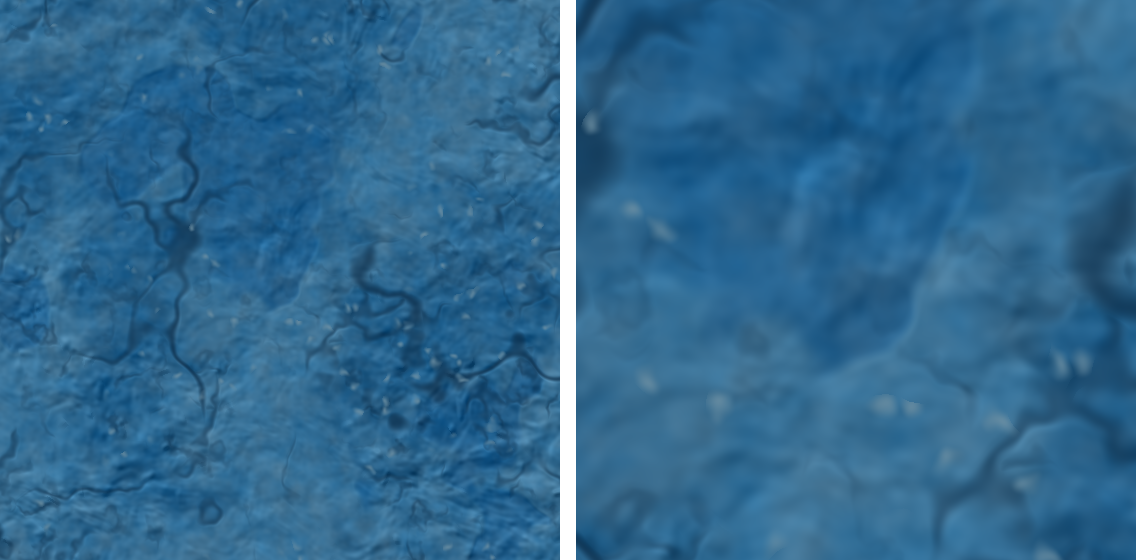
Left, the full canvas; right, a detail of the centre.
Write a Shadertoy shader that draws this texture.

```glsl
// Weathered blue plaster: a mottled, warped height field with recessed flakes,
// short dark creases and small chips, lit from the upper left by its slope and
// tinted between deep and chalky blue paint.

const vec3 DEEP_BLUE   = vec3(0.128, 0.365, 0.535);
const vec3 CHALKY_BLUE = vec3(0.224, 0.446, 0.594);
const vec3 RECESS_BLUE = vec3(0.112, 0.358, 0.545);
const vec3 DUSTY_SHIFT = vec3(0.080, -0.005, -0.065);
const vec3 CRACK_DARK  = vec3(0.045, 0.165, 0.270);
const vec3 CHIP_PALE   = vec3(0.430, 0.565, 0.640);
const vec2 TO_LIGHT    = vec2(-0.45, 0.89);

vec2 hash2(vec2 p) {
    p = vec2(dot(p, vec2(127.1, 311.7)), dot(p, vec2(269.5, 183.3)));
    return fract(sin(p) * 43758.5);
}

float noise(vec2 p) {
    vec2 i = floor(p), f = fract(p);
    f = f * f * (3.0 - 2.0 * f);
    float low  = mix(hash2(i).x, hash2(i + vec2(1, 0)).x, f.x);
    float high = mix(hash2(i + vec2(0, 1)).x, hash2(i + vec2(1, 1)).x, f.x);
    return mix(low, high, f.y);
}

// Layered noise, normalised to 0..1
float fbm(vec2 p, int octaves) {
    float sum = 0.0, total = 0.0, amp = 0.5;
    for (int i = 0; i < octaves; i++) {
        sum += amp * noise(p);
        total += amp;
        amp *= 0.5;
        p = mat2(1.6, 1.2, -1.2, 1.6) * p + 7.3;
    }
    return sum / total;
}

vec2 warp(vec2 p, float scale, float amount) {
    vec2 offset = vec2(fbm(p * scale, 3), fbm(p * scale + 31.7, 3)) - 0.5;
    return p + amount * offset;
}

// Cellular noise: distance to the nearest point and its random value
vec2 cells(vec2 p) {
    vec2 base = floor(p), result = vec2(8.0, 0.0);
    for (int y = -1; y <= 1; y++)
    for (int x = -1; x <= 1; x++) {
        vec2 id = base + vec2(x, y);
        vec2 h = hash2(id);
        float d = length(id + h - p);
        if (d < result.x) result = vec2(d, fract(h.x * 17.0 + h.y * 5.0));
    }
    return result;
}

// Sparse soft spots, slightly bent out of round
float chips(vec2 p, float scale, float share) {
    vec2 c = cells(warp(p, scale * 0.7, 1.2 / scale) * scale);
    return step(1.0 - share, c.y) * (1.0 - smoothstep(0.0, 0.45, c.x));
}

// Soft broken lines along a noise contour, tapering toward their ends
float creases(vec2 p, float scale, float width, float rarity) {
    float presence = smoothstep(rarity, rarity + 0.3, noise(p * scale * 1.5 + scale));
    float line = abs(fbm(p * scale + 13.0, 4) - 0.5);
    return presence * (1.0 - smoothstep(0.0, width * (0.4 + presence), line));
}

// Areas where the top coat has come away
float recesses(vec2 p) {
    return 1.0 - smoothstep(0.385, 0.425, fbm(warp(p, 6.0, 0.10) * 4.2 + 17.0, 4));
}

float creaseMap(vec2 p, float rough) {
    float major = creases(p, 4.0, 0.022, 0.50);
    float minor = creases(p + 2.3, 8.0, 0.035, 0.50);
    float tiny = creases(p + 4.7, 17.0, 0.065, 0.45);
    return max(major, max(0.7 * minor, mix(0.25, 0.6, rough) * tiny));
}

float relief(vec2 p, float rough) {
    vec2 q = warp(p, 7.0, 0.10);
    float h = fbm(q * vec2(21.0, 25.0), 3) * mix(0.32, 0.58, rough);
    h += 0.15 * fbm(q * 9.0 + 5.0, 2);
    h += 0.13 * chips(p, 34.0, 0.18) * rough;
    return h - 0.07 * recesses(p) - 0.08 * creaseMap(p, rough);
}

void mainImage(out vec4 fragColor, in vec2 fragCoord) {
    vec2 p = fragCoord / iResolution.y;

    // Rougher patches, denser toward the bottom
    float rough = smoothstep(0.36, 0.66, fbm(p * 4.0 + 11.0, 3) + 0.22 * (0.5 - p.y));

    // Paint tint, recessed coat, greyer and bluer blotches
    vec2 q = warp(p, 6.0, 0.14);
    float tint = fbm(q * 4.0 + 2.0, 4) + 0.35 * (fbm(q * 22.0, 3) - 0.5);
    vec3 color = mix(DEEP_BLUE, CHALKY_BLUE, smoothstep(0.24, 0.66, tint));
    color = mix(color, RECESS_BLUE, 0.75 * recesses(p));
    color += DUSTY_SHIFT * (fbm(p * 32.0 + 21.0, 3) - 0.45);

    // Directional light from the slope
    vec2 reach = 0.0040 * TO_LIGHT;
    float slope = relief(p - reach, rough) - relief(p + reach, rough);
    color += vec3(0.85, 1.0, 1.05) * clamp(slope * 0.75, -0.14, 0.12);

    // Soft mottled grain
    float grain = fbm(p * vec2(58.0, 66.0), 2) - 0.5;
    color += 0.095 * grain * mix(0.8, 1.15, rough);

    // Dark creases and clustered pale chips
    color = mix(color, CRACK_DARK, 0.62 * creaseMap(p, rough));
    float cluster = smoothstep(0.45, 0.8, noise(p * 9.0 + 3.0));
    color = mix(color, CHIP_PALE, 0.75 * cluster * chips(p + 9.0, 42.0, 0.14));

    fragColor = vec4(clamp(color, 0.0, 1.0), 1.0);
}
```
